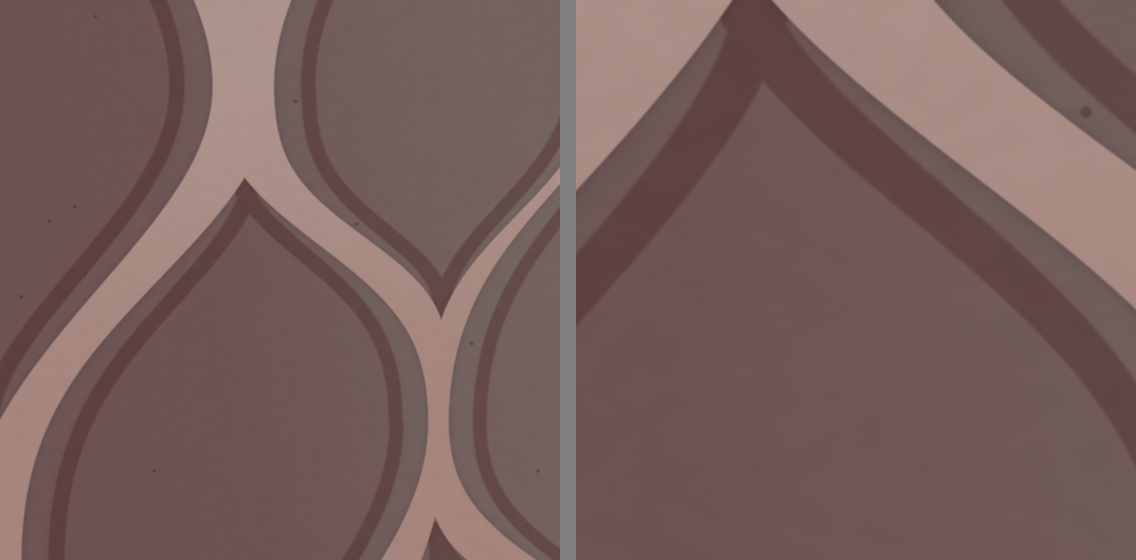
Left: the whole. Right: its middle third, enlarged.
This pattern is drawn by a Shadertoy shader. Its source:

```glsl
// Ogee trellis seen at a slight angle: pale S-curved strands meet in upright trunks
// around dark pointed cells, each cell holding a darker inset line.
// Strand sides are skewed cosine curves x(y); slopes turn gaps into true widths.

const float PI = 3.14159265;

vec2 hash2(vec2 c) {
    return fract(sin(vec2(dot(c, vec2(127.1, 311.7)), dot(c, vec2(269.5, 183.3)))) * 4375.85);
}

// Side curve: c = (x at start, x at end, ease shift, ease steepness)
float sideX(float t, vec4 c) {
    float phase = PI * t + PI * (c.z * sin(PI * t) + c.w * sin(2.0 * PI * t));
    return mix(c.x, c.y, 0.5 - 0.5 * cos(phase));
}

// Returns (x, cosine of the tilt) of a side curve
vec2 sideAt(float t, float span, vec4 c) {
    float slope = (sideX(t + 0.004, c) - sideX(t - 0.004, c)) / (0.008 * span);
    return vec2(sideX(t, c), inversesqrt(1.0 + slope * slope));
}

// Distance to the inset line; it closes onto the side at the cell tip
float insetLine(float x, vec2 side, float dir, float gap, float pastTip) {
    float inset = gap * (1.0 - exp(-max(pastTip, 0.0) / 0.09));
    float d = abs(x - side.x - dir * inset) * side.y - (0.0137 - 0.003 * x);
    return d + 0.05 * smoothstep(0.0, -0.03, pastTip);
}

// Merges one strand into d = (strand distance, line distance).
// ends: y at start and end; tips: y of the inner and outer cell tips
void strand(inout vec2 d, vec2 p, vec2 ends, vec4 inner, vec4 outer, vec2 tips, vec2 gaps) {
    float span = ends.y - ends.x;
    float t = (p.y - ends.x) / span;
    if (t < 0.0 || t > 1.0) return;
    float dir = sign(outer.y - outer.x);
    float up = sign(span);
    vec2 a = sideAt(t, span, inner);
    vec2 b = sideAt(t, span, outer);
    d.x = min(d.x, max(dir * (a.x - p.x) * a.y, dir * (p.x - b.x) * b.y));
    d.y = min(d.y, insetLine(p.x, a, -dir, gaps.x, up * (p.y - tips.x)));
    d.y = min(d.y, insetLine(p.x, b, dir, gaps.y, up * (tips.y - p.y)));
}

// Sparse round specks from jittered cells
float specks(vec2 p) {
    vec2 cell = floor(p * 9.0);
    vec2 rnd = hash2(cell);
    float r = length(fract(p * 9.0) - 0.2 - 0.6 * rnd) / 9.0;
    return step(0.93, hash2(cell + 17.0).x) * (1.0 - smoothstep(0.0015, 0.005, r));
}

void mainImage(out vec4 fragColor, in vec2 fragCoord) {
    vec2 p = fragCoord / iResolution.xy;
    float aa = 1.1 / min(iResolution.x, iResolution.y);
    vec2 d = vec2(1.0);

    // Wide trunk: two strands down, two up
    strand(d, p, vec2(0.846, 0.0), vec4(0.490, 0.039, 0.075, -0.015),
           vec4(0.379, -0.072, 0.045, 0.0), vec2(0.698, 0.219), vec2(0.062, 0.063));
    strand(d, p, vec2(0.846, 0.247), vec4(0.379, 0.764, 0.03, -0.045),
           vec4(0.490, 0.802, 0.095, -0.1), vec2(0.698, 0.440), vec2(0.058, 0.062));
    strand(d, p, vec2(0.846, 1.628), vec4(0.490, -0.083, 0.0, 0.0),
           vec4(0.379, 0.014, 0.0, 0.0), vec2(0.995, 1.5), vec2(0.06, 0.063));
    strand(d, p, vec2(0.846, 1.628), vec4(0.379, 0.965, 0.0, 0.0),
           vec4(0.490, 0.828, 0.0, 0.0), vec2(0.995, 1.5), vec2(0.06, 0.06));

    // Narrow trunk: one strand up, two down
    strand(d, p, vec2(0.247, 0.883), vec4(0.764, 1.068, -0.09, -0.04),
           vec4(0.802, 1.120, -0.1, 0.0), vec2(0.440, 0.85), vec2(0.04, 0.055));
    strand(d, p, vec2(0.247, -0.536), vec4(0.802, 0.586, 0.0, 0.0),
           vec4(0.764, 0.391, 0.0, 0.0), vec2(0.059, -0.3), vec2(0.055, 0.056));
    strand(d, p, vec2(0.247, -0.25), vec4(0.764, 1.155, -0.22, -0.04),
           vec4(0.802, 1.193, -0.06, -0.03), vec2(0.059, -0.2), vec2(0.055, 0.055));

    // Ground, greyer toward the upper right
    float light = smoothstep(0.25, 1.2, p.x + 0.25 * p.y);
    vec3 col = mix(vec3(0.425, 0.322, 0.314), vec3(0.455, 0.385, 0.365), light);
    col += vec3(0.0, 0.012, 0.016) * (1.0 - smoothstep(0.03, 0.05, d.x));

    // Inset lines and a soft shade beside the strands
    vec3 lineCol = mix(vec3(0.365, 0.25, 0.248), vec3(0.39, 0.295, 0.29), light);
    col = mix(col, lineCol, 1.0 - smoothstep(-aa, aa + 0.002, d.y));
    col *= 1.0 - 0.1 * exp(-max(d.x, 0.0) / 0.004);
    col = mix(col, vec3(0.31, 0.21, 0.2), 0.6 * specks(p));

    // Pale strands, lighter near the top
    vec3 pale = mix(vec3(0.65, 0.52, 0.49), vec3(0.675, 0.575, 0.545), smoothstep(0.2, 0.9, p.y));
    col = mix(col, pale, 1.0 - smoothstep(-aa - 0.001, aa, d.x));

    // Faint mottling
    float grain = sin(p.x * 61.0 + 3.0 * sin(p.y * 37.0)) * sin(p.y * 83.0 + 2.0 * sin(p.x * 29.0));
    grain += 0.6 * sin(p.x * 190.0 + 4.0 * sin(p.y * 71.0)) * sin(p.y * 230.0);
    fragColor = vec4(col + 0.004 * grain, 1.0);
}
```
